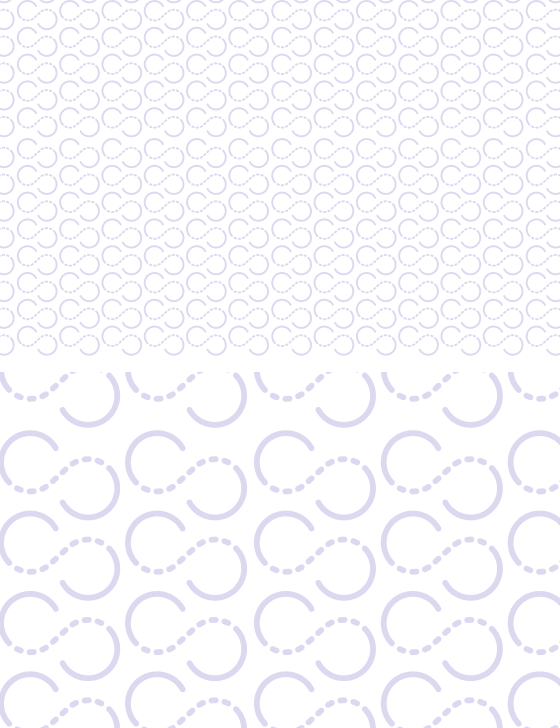
Top: the whole. Bottom: its middle third, enlarged.
Reproduce this pattern procedurally as a Shadertoy shader.

```glsl
// Pale lavender linked rings joined by a dashed S-stroke, repeated in blocks of 6 by 8 on white

const float CANVAS_HEIGHT = 489.0;             // design units spanning the canvas height
const vec3 PAPER = vec3(1.0);
const vec3 LAVENDER = vec3(0.855, 0.85, 0.942);

const vec2 FIRST_CENTRE = vec2(51.1, 210.3);   // first motif of a block, measured from top left
const vec2 PITCH = vec2(58.1, 36.8);           // spacing inside a block
const vec2 BLOCK_COUNT = vec2(6.0, 8.0);
const vec2 BLOCK_SIZE = vec2(349.5, 300.0);    // slightly more than count * pitch

const vec2 RING_CENTRE = vec2(13.25, -5.95);   // lower right ring; the other is its half turn
const float RING_RADIUS = 13.35;
const float STROKE = 2.65;
const float DASH_STEP = 6.0;
const float DASH_HALF = 0.95;
const int DASHES = 4;                          // on each side of the motif centre

vec2 polar(float angle) {
    return vec2(cos(angle), sin(angle));
}

float segmentDistance(vec2 p, vec2 a, vec2 b) {
    vec2 ab = b - a;
    float t = clamp(dot(p - a, ab) / dot(ab, ab), 0.0, 1.0);
    return length(p - a - ab * t);
}

// Distance to an arc between two angles, start below end
float arcDistance(vec2 p, float radius, float start, float end) {
    vec2 axis = polar(0.5 * (start + end));
    float spread = 0.5 * (end - start);
    vec2 q = vec2(dot(p, axis), abs(p.y * axis.x - p.x * axis.y));
    if (atan(q.y, q.x) < spread) return abs(length(q) - radius);
    return length(q - radius * polar(spread));
}

// Point at length s along the inner tangent, then clockwise around the ring
vec2 linkPoint(float s, vec2 centre, float radius) {
    float gap = length(centre);
    float slope = atan(centre.y, centre.x) + asin(radius / gap);
    float straight = sqrt(gap * gap - radius * radius);
    if (s < straight) return polar(slope) * s;
    float angle = slope + radians(90.0) - (s - straight) / radius;
    return centre + radius * polar(angle);
}

// Distance to the ink of one motif centred on the origin
float motifDistance(vec2 p) {
    // Half-turn symmetry leaves one ring to measure
    if (dot(p, RING_CENTRE) < 0.0) p = -p;
    float d = arcDistance(p - RING_CENTRE, RING_RADIUS, radians(-151.0), radians(44.0));
    for (int i = 0; i < DASHES; i++) {
        float s = (float(i) + 0.5) * DASH_STEP;
        vec2 a = linkPoint(s - DASH_HALF, RING_CENTRE, RING_RADIUS);
        vec2 b = linkPoint(s + DASH_HALF, RING_CENTRE, RING_RADIUS);
        // The first dash straddles the fold, so its half turn counts too
        d = min(d, min(segmentDistance(p, a, b), segmentDistance(-p, a, b)));
    }
    return d - 0.5 * STROKE;
}

// Motif centre, with a wider gap between blocks
vec2 motifCentre(vec2 index) {
    vec2 block = floor((index + 0.5) / BLOCK_COUNT);
    return FIRST_CENTRE + block * BLOCK_SIZE + (index - block * BLOCK_COUNT) * PITCH;
}

// Rows interlock, so the rows above and below are measured too
float patternDistance(vec2 p) {
    vec2 nearest = round((p - FIRST_CENTRE) * BLOCK_COUNT / BLOCK_SIZE);
    float d = CANVAS_HEIGHT;
    for (int row = -1; row <= 1; row++) {
        vec2 local = p - motifCentre(nearest + vec2(0.0, float(row)));
        d = min(d, motifDistance(local * vec2(1.0, -1.0)));
    }
    return d;
}

void mainImage(out vec4 fragColor, in vec2 fragCoord) {
    float pixel = CANVAS_HEIGHT / iResolution.y;
    vec2 p = vec2(fragCoord.x, iResolution.y - fragCoord.y) * pixel;
    float ink = clamp(0.5 - patternDistance(p) / pixel, 0.0, 1.0);
    fragColor = vec4(mix(PAPER, LAVENDER, ink), 1.0);
}
```
